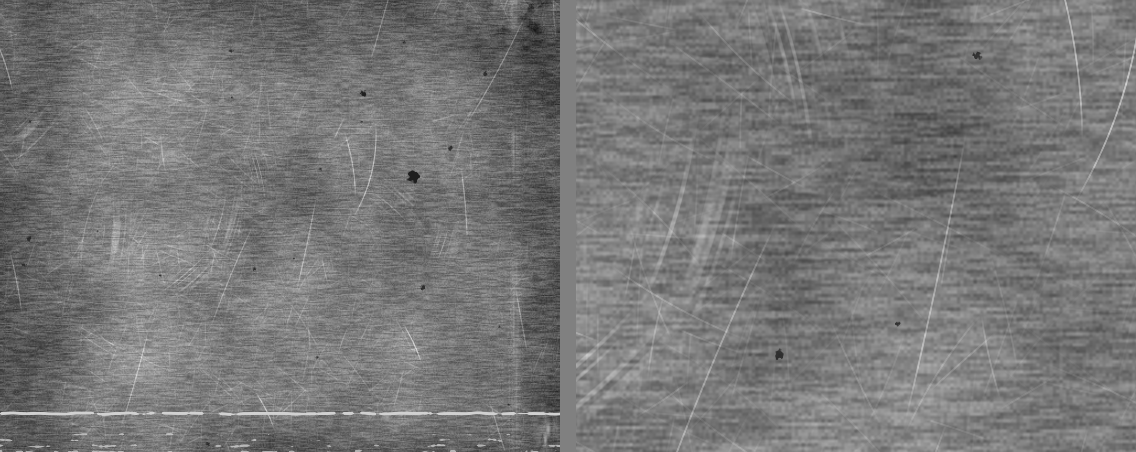
Left, the full canvas; right, a detail of the centre.
A WebGL 1 fragment shader for this texture:

```glsl
precision highp float;
// Worn grey plate: cloudy tone with dark borders and a fine horizontal brushed grain,
// covered by hairline scratches, scuffed patches and dark specks.
// A chipped white dashed seam and sparser dashes run along the bottom.
uniform vec2 u_resolution;

#define CENTER_TONE 0.49
#define BORDER_TONE 0.33
#define CLOUD_CONTRAST 0.36
#define BRUSH_CONTRAST 0.17
#define GRAIN_CONTRAST 0.11
#define HAIR_LAYERS 16
#define HAIR_STRENGTH 0.10
#define LONG_SCRATCHES 16
#define SCUFFS 8
#define SPECKS 20
#define SPECK_TONE 0.12
#define SEAM_HEIGHT 0.085

float hash(vec2 p) {
  vec3 q = fract(p.xyx * 0.1031);
  q += dot(q, q.yzx + 33.33);
  return fract((q.x + q.y) * q.z);
}

vec2 hash2(vec2 p) {
  return vec2(hash(p), hash(p + 71.7));
}

float noise(vec2 p) {
  vec2 i = floor(p), f = fract(p);
  f = f * f * (3.0 - 2.0 * f);
  return mix(mix(hash(i), hash(i + vec2(1, 0)), f.x),
             mix(hash(i + vec2(0, 1)), hash(i + vec2(1, 1)), f.x), f.y);
}

float fbm(vec2 p) {
  float sum = 0.0, amp = 0.5;
  for (int i = 0; i < 5; i++) {
    sum += amp * noise(p);
    p = mat2(1.6, 1.2, -1.2, 1.6) * p + 17.3;
    amp *= 0.5;
  }
  return sum / 0.97;
}

mat2 rotation(float a) {
  return mat2(cos(a), sin(a), -sin(a), cos(a));
}

// Bent line along y that fades towards both ends.
float stroke(vec2 q, float halfLength, float bend, float aa) {
  float across = abs(q.x + bend * q.y * q.y);
  return (1.0 - smoothstep(0.0003, 0.0003 + aa, across))
       * (1.0 - smoothstep(0.5, 1.0, abs(q.y) / halfLength));
}

// One short scratch per cell, in many turned grids.
float hairlines(vec2 p, float aa) {
  float sum = 0.0;
  for (int i = 0; i < HAIR_LAYERS; i++) {
    float id = float(i) + 1.0;
    float size = mix(0.06, 0.17, hash(vec2(id, 5.0)));
    vec2 g = rotation((hash(vec2(id, 9.0)) - 0.5) * 2.6) * p / size + id * 7.31;
    vec2 cell = floor(g) + id * 41.0;
    vec2 r = hash2(cell), s = hash2(cell + 13.0);
    vec2 q = (fract(g) - 0.5 - vec2(r.x - 0.5, 0.0) * 0.4) * size;
    q = rotation((r.y - 0.5) * 0.6) * q;
    sum += s.x * s.x * stroke(q, size * 0.45, (s.y - 0.5) * 3.0, aa);
  }
  return sum;
}

// Row of chipped dashes; cover is the share of the row that is filled.
float dashes(vec2 p, float height, float cover, float thick, float aa) {
  float row = height * 900.0;
  float body = noise(vec2(p.x * 48.0, row)) + 0.25 * (noise(vec2(p.x * 170.0, row)) - 0.5);
  float h = thick * smoothstep(1.0 - cover, 1.3 - cover, body);
  float wobble = (noise(vec2(p.x * 35.0, row + 8.0)) - 0.5) * 0.004;
  float fill = 1.0 - smoothstep(h - 0.5 * aa, h + 0.5 * aa, abs(p.y - height - wobble));
  return fill * smoothstep(0.0, 0.0012, h);
}

float speck(vec2 q, float radius, float aa) {
  float ragged = radius * (0.5 + noise(q / radius * 1.7 + radius * 9000.0));
  return 1.0 - smoothstep(ragged - aa, ragged + aa, length(q));
}

void main() {
  vec2 uv = gl_FragCoord.xy / u_resolution;
  float aspect = u_resolution.x / u_resolution.y, aa = 1.0 / u_resolution.y;
  vec2 p = gl_FragCoord.xy / u_resolution.y;

  // Broad tone: dark borders and clouds
  float inner = smoothstep(-0.05, 0.25, min(uv.x, 1.0 - uv.x))
              * smoothstep(-0.08, 0.12, uv.y) * smoothstep(-0.08, 0.2, 1.0 - uv.y);
  float patches = fbm(p * 9.0 + 30.0);
  float tone = mix(BORDER_TONE, CENTER_TONE, inner);
  tone += CLOUD_CONTRAST * (0.65 * (fbm(p * 3.5 + 4.0) - 0.5) + 0.5 * (patches - 0.5));
  tone -= 0.04 * smoothstep(0.925, 0.94, uv.x);

  // Brushed grain
  tone += BRUSH_CONTRAST * (noise(p * vec2(55.0, 390.0)) - 0.5);
  tone += GRAIN_CONTRAST * (noise(p * 410.0 + 90.0) - 0.5);

  // Scratches and scuffs
  tone += HAIR_STRENGTH * hairlines(p, aa) * smoothstep(0.25, 0.7, patches);
  for (int i = 0; i < LONG_SCRATCHES; i++) {
    vec2 id = vec2(float(i) + 3.0, 21.0);
    vec2 r = hash2(id + 50.0);
    vec2 q = rotation((r.x - 0.5) * 1.1) * (p - hash2(id) * vec2(aspect, 1.0));
    tone += mix(0.08, 0.24, r.y) * stroke(q, mix(0.04, 0.15, r.x), (r.y - 0.5) * 3.0, aa);
  }
  for (int i = 0; i < SCUFFS; i++) {
    vec2 id = vec2(float(i) + 2.0, 47.0);
    vec2 q = rotation((hash(id + 5.0) - 0.5) * 1.8) * (p - hash2(id) * vec2(aspect, 1.0));
    float streaks = smoothstep(0.55, 0.9, noise(vec2(q.x + q.y * q.y, q.y * 0.04) * 260.0 + id.x * 31.0));
    tone += 0.15 * streaks * exp(-dot(q * q, vec2(900.0, 260.0)));
  }
  float rub = exp(-pow((uv.x - 0.918) * 130.0, 2.0)) * noise(p * vec2(300.0, 7.0));
  tone += 0.16 * rub * smoothstep(0.45, 0.65, noise(p * vec2(2.0, 6.0)));

  // Dark stain in the upper right and scattered specks
  vec2 corner = (uv - vec2(0.93, 0.97)) * vec2(15.0, 17.0);
  tone -= 0.2 * exp(-dot(corner, corner)) * smoothstep(0.42, 0.6, fbm(p * 28.0));
  float dark = max(speck(p - vec2(0.913, 0.609), 0.012, aa), speck(p - vec2(0.804, 0.793), 0.006, aa));
  for (int i = 0; i < SPECKS; i++) {
    vec2 id = vec2(float(i) + 7.0, 83.0);
    float radius = mix(0.0015, 0.005, pow(hash(id + 3.0), 2.0));
    dark = max(dark, 0.8 * speck(p - hash2(id) * vec2(aspect, 1.0), radius, aa));
  }
  tone = mix(tone, SPECK_TONE, dark);

  // Bottom seam, loose dashes and worn corner
  float white = dashes(p, SEAM_HEIGHT, 0.85, 0.0032, aa);
  white = max(white, 0.35 * stroke((p - vec2(aspect * 0.5, SEAM_HEIGHT)).yx, 2.0, 0.0, aa));
  for (int i = 0; i < 4; i++)
    white = max(white, 0.75 * dashes(p, 0.001 + 0.0125 * float(i), 0.36, 0.0025, aa));
  vec2 worn = (uv - vec2(0.975, 0.04)) * vec2(55.0, 24.0);
  white = max(white, 0.7 * exp(-dot(worn, worn)) * noise(p * vec2(150.0, 40.0)));
  tone = mix(tone, 0.82, white);

  gl_FragColor = vec4(vec3(clamp(tone, 0.0, 1.0)), 1.0);
}
```
